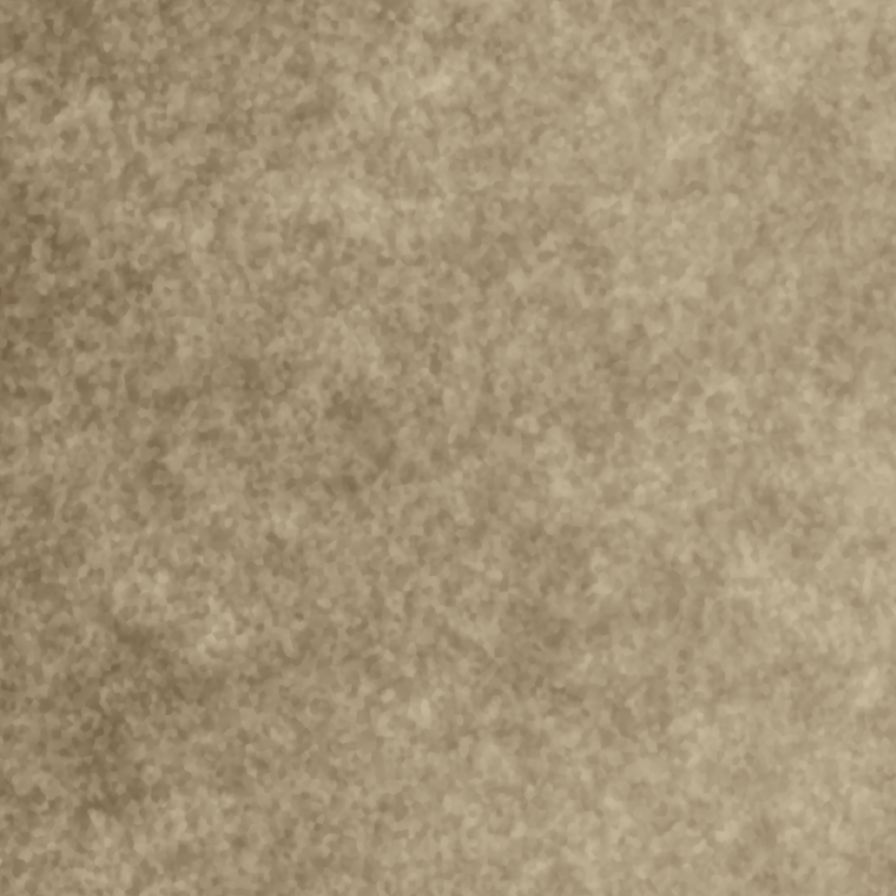
Write a Shadertoy shader that draws this texture.

```glsl
// Soft, worn parchment: mottled tan with blurry grain, darker at the left.

// Random point (xy) and tone (z) of a cell.
vec3 cellHash(vec2 cell) {
    vec3 p = fract(cell.xyx * vec3(0.1031, 0.1030, 0.0973));
    p += dot(p, p.yxz + 33.33);
    return fract((p.xxy + p.yzz) * p.zyx);
}

// Cellular noise with blended borders, centred on zero.
float softCells(vec2 p) {
    vec2 base = floor(p);
    float toneSum = 0.0, weightSum = 0.0;
    for (int y = -1; y <= 1; y++) {
        for (int x = -1; x <= 1; x++) {
            vec2 cell = base + vec2(x, y);
            vec3 rnd = cellHash(cell + 57.0);
            vec2 offset = cell + rnd.xy - p;
            float weight = exp(-5.5 * dot(offset, offset));
            toneSum += weight * (rnd.z - 0.5);
            weightSum += weight;
        }
    }
    return toneSum / weightSum;
}

void mainImage(out vec4 fragColor, in vec2 fragCoord) {
    vec2 uv = fragCoord / iResolution.y;
    float across = fragCoord.x / iResolution.x;

    // Wavy light falling in from the right
    float sway = 0.03 * sin(uv.y * 7.0 + 1.0) + 0.02 * sin(uv.y * 17.0);
    float light = mix(0.11, 0.93, pow(clamp(across + sway, 0.0, 1.0), 0.7));

    // Broad stains, with bent outlines
    vec2 bent = uv + 0.012 * sin(uv.yx * vec2(31.0, 27.0) + 2.0);
    float stains = 0.40 * softCells(bent * 5.0)
                 + 0.48 * softCells(bent * 12.0 + 7.3)
                 + 0.42 * softCells(bent * 28.0 + 3.1);

    // Fine fibrous grain, stronger in the shade
    float grain = 0.66 * softCells(uv * vec2(74.0, 66.0) + 11.7)
                + 0.72 * softCells(uv * vec2(136.0, 124.0) + 5.9);
    grain *= mix(1.2, 0.85, across);

    float tone = light + stains + grain;
    vec3 shadeTan = vec3(0.56, 0.49, 0.38);
    vec3 paleTan = vec3(0.69, 0.63, 0.52);
    fragColor = vec4(mix(shadeTan, paleTan, tone), 1.0);
}
```
